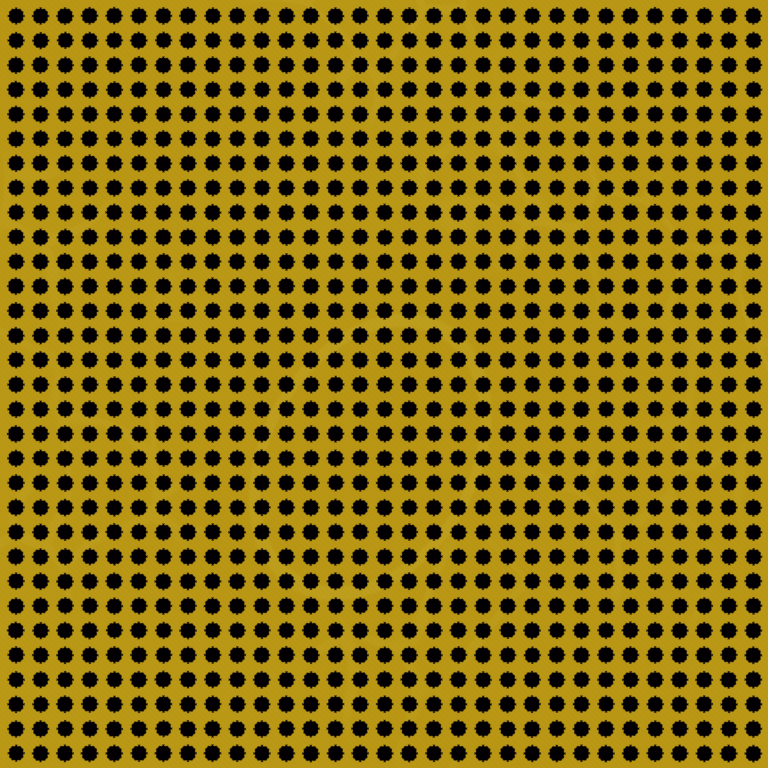
Write a three.js fragment shader that draws this pattern.

```glsl
varying vec2 vUv;

const float DOT_COUNT = 31.0;
const float PITCH = 0.03201;
const vec2 GRID_ORIGIN = vec2(0.0048, 0.0030);
const float EDGE = 0.04;

const vec3 OCHRE = vec3(0.722, 0.588, 0.078);
const vec3 PALE_OCHRE = vec3(0.752, 0.632, 0.125);
const vec3 INK = vec3(0.008, 0.0, 0.008);

vec2 hash2(vec2 p) {
  vec2 q = vec2(dot(p, vec2(127.1, 311.7)), dot(p, vec2(269.5, 183.3)));
  return fract(sin(q) * 4375.85);
}

mat2 rotation(float angle) {
  float c = cos(angle), s = sin(angle);
  return mat2(c, -s, s, c);
}

// Gap between the nearest and second nearest cell points
float cellGap(vec2 p) {
  vec2 cell = floor(p);
  float nearest = 9.0, second = 9.0;
  for (int j = -1; j <= 1; j++) {
    for (int i = -1; i <= 1; i++) {
      vec2 neighbour = cell + vec2(float(i), float(j));
      float d = length(neighbour + hash2(neighbour) - p);
      second = min(second, max(nearest, d));
      nearest = min(nearest, d);
    }
  }
  return second - nearest;
}

float layeredSines(vec2 p) {
  return 0.5 * sin(p.x + 1.7 * sin(p.y * 0.8))
       + 0.3 * sin(p.y * 1.9 + 1.3 * sin(p.x * 1.4))
       + 0.2 * sin((p.x + p.y) * 3.1);
}

float ellipseRing(vec2 p, vec2 radii, float halfWidth) {
  float d = abs(length(p / radii) - 1.0) * min(radii.x, radii.y);
  return 1.0 - smoothstep(halfWidth * 0.6, halfWidth * 1.3, d);
}

// Rounded square with shallow scallops and a small nub on each side
float scallopedDot(vec2 p, float radius) {
  vec2 a = abs(p);
  float body = pow(pow(a.x, 2.6) + pow(a.y, 2.6), 1.0 / 2.6) - radius;
  body -= 0.012 * cos(12.0 * atan(p.y, p.x));
  float nub = max(min(a.x, a.y) - 0.035, max(a.x, a.y) - radius - 0.045);
  return min(body, nub);
}

float dotGrid(vec2 uv) {
  vec2 grid = (uv - GRID_ORIGIN) / PITCH;
  vec2 index = clamp(floor(grid), 0.0, DOT_COUNT - 1.0);
  vec2 jitter = hash2(index) - 0.5;
  vec2 local = grid - index - 0.5 + jitter * 0.02;
  float d = scallopedDot(local, 0.302 + 0.012 * jitter.x);
  return 1.0 - smoothstep(-EDGE, EDGE, d);
}

// Faint worn streaks, kept to scattered patches
float wornStreaks(vec2 uv) {
  float bend = 0.25 * layeredSines(uv * 13.0);
  float streak = 1.0 - smoothstep(0.04, 0.12, cellGap(uv * vec2(9.0, 7.0) + bend));
  return streak * smoothstep(0.0, 0.5, layeredSines(uv * 8.0 + 2.0));
}

vec3 ochreGround(vec2 uv) {
  float ring = ellipseRing(rotation(-0.52) * (uv - vec2(0.482, 0.405)),
                           vec2(0.135, 0.19), 0.007);
  float cloud = 0.5 + 0.5 * layeredSines(uv * 6.0);
  float weave = sin((uv.x + uv.y) * 800.0);
  float paleness = 0.22 * cloud + 0.35 * wornStreaks(uv) + 0.55 * ring;
  return mix(OCHRE, PALE_OCHRE, clamp(paleness, 0.0, 1.0)) + 0.004 * weave;
}

void main() {
  vec3 color = mix(ochreGround(vUv), INK, dotGrid(vUv));
  gl_FragColor = vec4(color, 1.0);
}
```
